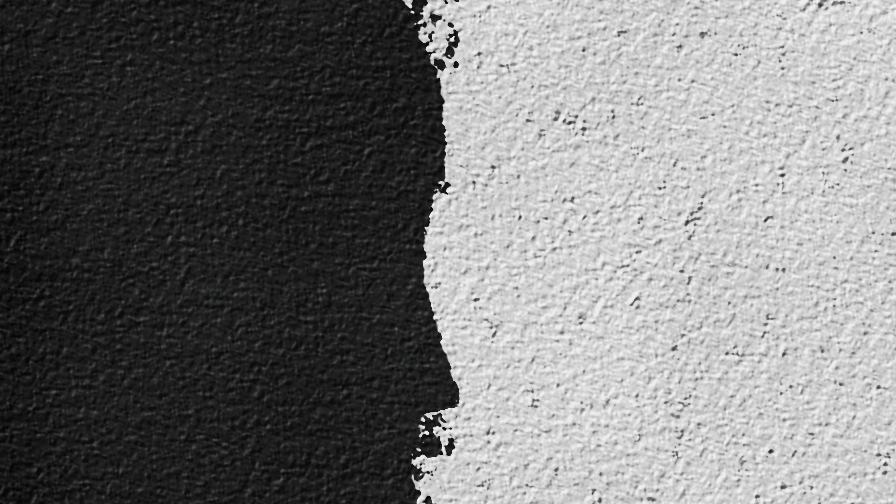
Give the GLSL for this texture, as a WebGL 1 fragment shader.

```glsl
precision highp float;
// Rough plaster wall, black on the left, with ragged white brushed paint on the right.
uniform vec2 u_resolution;

float hash(vec2 p) {
  return fract(sin(dot(p, vec2(127.1, 311.7))) * 43758.5453);
}

float noise(vec2 p) {
  vec2 i = floor(p), f = fract(p);
  f = f * f * (3.0 - 2.0 * f);
  return mix(mix(hash(i), hash(i + vec2(1.0, 0.0)), f.x),
             mix(hash(i + vec2(0.0, 1.0)), hash(i + vec2(1.0, 1.0)), f.x), f.y);
}

float ramp(float a, float b, float v) {
  return clamp((v - a) / (b - a), 0.0, 1.0);
}

float band(float a, float b, float soft, float v) {
  return smoothstep(a - soft, a + soft, v) * (1.0 - smoothstep(b - soft, b + soft, v));
}

// Crinkled plaster height, with slightly slanted grains.
float plaster(vec2 p) {
  p += 0.006 * vec2(noise(p * 45.0), noise(p * 45.0 + 31.0));
  vec2 q = mat2(0.85, 0.53, -0.53, 0.85) * p;
  return 0.62 * noise(q * vec2(88.0, 112.0)) + 0.38 * noise(q * 175.0 + 17.0);
}

// Horizontal position of the paint edge, by depth below the top.
float paintEdge(float d) {
  float x = 0.801 + 0.074 * ramp(0.0, 0.162, d) + 0.009 * ramp(0.162, 0.32, d);
  x += -0.044 * ramp(0.32, 0.46, d) + 0.072 * ramp(0.56, 0.80, d);
  x += -0.076 * ramp(0.806, 0.822, d) - 0.021 * ramp(0.86, 0.90, d);
  return x + 0.014 * ramp(0.90, 1.0, d);
}

void main() {
  vec2 p = gl_FragCoord.xy / u_resolution.y;
  p.x *= 1.77778 * u_resolution.y / u_resolution.x;
  float d = 1.0 - p.y;
  float pixel = 1.0 / u_resolution.y;

  // Light grazes the relief from the upper left.
  float height = plaster(p);
  float slope = height - plaster(p + vec2(-0.0035, 0.0045));
  float broad = noise(p * 5.0) - 0.5;
  float fine = noise(p * 260.0) - 0.5;

  // Ragged edge, with dry strokes that leave the hollows bare.
  float dist = p.x - paintEdge(d);
  float ragged = dist + 0.009 * (noise(p * 65.0) - 0.5) + 0.006 * (height - 0.5);
  float dry = 0.5 * exp(-max(dist, 0.0) / 0.015);
  dry = max(dry, 0.45 * band(-0.1, 0.16, 0.01, d) * (1.0 - smoothstep(0.87, 0.97, p.x)));
  dry = max(dry, 0.46 * band(0.33, 0.40, 0.025, d) * (1.0 - smoothstep(0.87, 0.95, p.x)));
  dry = max(dry, 0.58 * band(0.82, 0.91, 0.015, d) * (1.0 - smoothstep(0.865, 0.96, p.x)));
  dry = max(dry, 0.46 * band(0.91, 1.1, 0.02, d) * (1.0 - smoothstep(0.84, 0.92, p.x)));
  float grain = 0.55 * height + 0.45 * noise(p * vec2(75.0, 55.0) + 9.0);
  float cover = smoothstep(-pixel, pixel, ragged) * smoothstep(-0.035, 0.035, grain - dry);

  // Black paint: faint glints and horizontal streaks.
  float streak = noise(vec2(p.x * 3.0, p.y * 90.0)) - 0.5;
  float black = 0.112 + 0.20 * slope + 0.20 * max(slope - 0.12, 0.0);
  black += 0.025 * broad + 0.018 * streak + 0.03 * fine;
  black = max(black, 0.045) - 0.02 * (1.0 - smoothstep(0.0, 0.18, p.x));

  // White paint: soft relief, shaded hollows and a few open pits.
  float white = 0.815 + 0.36 * slope - 0.5 * max(-slope - 0.17, 0.0);
  white += 0.04 * broad + 0.07 * fine;
  float pits = smoothstep(0.76, 0.86, noise(p * vec2(38.0, 30.0) + 4.0));
  white -= 0.28 * pits * smoothstep(0.04, 0.22, -slope);
  white = min(white, 0.93);

  vec3 color = mix(vec3(0.98, 1.02, 0.99) * black, vec3(white), cover);
  gl_FragColor = vec4(clamp(color, 0.0, 1.0), 1.0);
}
```
